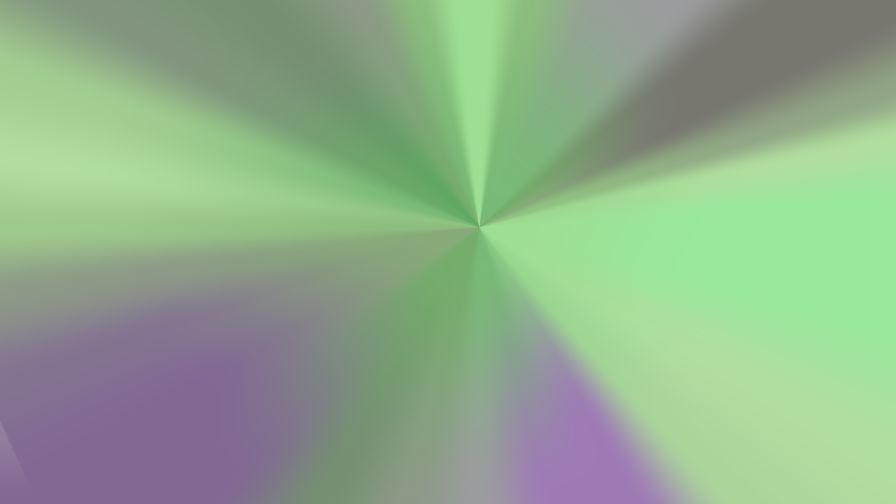
Write a WebGL 2 fragment shader that draws this background.

```glsl
#version 300 es
precision highp float;
// Soft conic gradient: green, grey and violet rays fanning out from one point.

uniform vec2 u_resolution;
out vec4 fragColor;

// Hub of the fan, as a fraction of the canvas
const vec2 HUB = vec2(0.535, 0.549);
const float CORE = 0.05;  // radius where inner colours start to fade

// Greens near the hub
const vec3 LEAF = vec3(0.46, 0.68, 0.42);
const vec3 MOSS = vec3(0.53, 0.67, 0.47);
const vec3 SPRING = vec3(0.47, 0.73, 0.46);
const vec3 LIME = vec3(0.62, 0.87, 0.58);
const vec3 EMERALD = vec3(0.37, 0.66, 0.38);
const vec3 FERN = vec3(0.55, 0.74, 0.49);

// Colours toward the rim
const vec3 MINT = vec3(0.60, 0.91, 0.61);
const vec3 PALE = vec3(0.69, 0.87, 0.62);
const vec3 MEADOW = vec3(0.62, 0.79, 0.55);
const vec3 SAGE = vec3(0.55, 0.60, 0.53);
const vec3 OLIVE = vec3(0.46, 0.56, 0.45);
const vec3 STONE = vec3(0.47, 0.47, 0.44);
const vec3 HAZE = vec3(0.61, 0.61, 0.62);
const vec3 PLUM = vec3(0.51, 0.41, 0.58);
const vec3 ORCHID = vec3(0.62, 0.48, 0.71);

// Faint wedge in the lower left corner
const vec3 WEDGE = vec3(0.62, 0.55, 0.65);
const float WEDGE_TOP = 0.167;
const float WEDGE_SLOPE = 0.457;

// Running state of the angular gradient
struct Fan {
  float angle;   // degrees, -180 to 180
  float radius;  // in canvas heights
  float last;    // angle of the previous stop
  vec3 colour;
};

// Blend from the previous stop to this one, fading inner to outer by reach
void ray(inout Fan f, float at, vec3 inner, vec3 outer, float reach) {
  vec3 tint = mix(inner, outer, smoothstep(CORE, reach, f.radius));
  f.colour = mix(f.colour, tint, smoothstep(f.last, at, f.angle));
  f.last = at;
}

vec3 fanColour(vec2 d) {
  float r = length(d);
  float angle = r > 0.0 ? degrees(atan(d.y, d.x)) : 0.0;
  vec3 seam = mix(FERN, MEADOW, smoothstep(CORE, 0.9, r));
  Fan f = Fan(angle, r, -180.0, seam);

  // Lower left: violet shade
  ray(f, -172.0, MOSS, SAGE, 0.70);
  ray(f, -162.0, MOSS, mix(PLUM, SAGE, 0.2), 0.72);
  ray(f, -150.0, MOSS, PLUM, 0.65);
  ray(f, -135.0, LEAF, PLUM, 0.72);
  ray(f, -120.0, LEAF, OLIVE, 0.55);

  // Below the hub: green shaft and violet pool
  ray(f, -105.0, LEAF, SAGE, 0.60);
  ray(f, -90.0, SPRING, HAZE, 0.55);
  ray(f, -75.0, SPRING, ORCHID, 0.55);
  ray(f, -60.0, mix(SPRING, LIME, 0.35), ORCHID, 0.45);

  // Right: broad pale light
  ray(f, -47.0, mix(SPRING, LIME, 0.8), mix(PALE, SAGE, 0.15), 0.60);
  ray(f, -30.0, LIME, PALE, 0.55);
  ray(f, -12.0, LIME, MINT, 0.45);
  ray(f, 3.0, LIME, MINT, 0.50);
  ray(f, 12.0, mix(LIME, FERN, 0.2), PALE, 0.60);

  // Upper right: grey shadow
  ray(f, 18.0, mix(LIME, FERN, 0.8), mix(STONE, PALE, 0.45), 0.60);
  ray(f, 27.0, mix(MOSS, SPRING, 0.2), STONE, 0.45);
  ray(f, 37.0, LEAF, STONE, 0.50);
  ray(f, 48.0, SPRING, HAZE, 0.62);
  ray(f, 62.0, SPRING, HAZE, 0.65);

  // Upright narrow beam
  ray(f, 78.0, SPRING, FERN, 0.50);
  ray(f, 88.0, LIME, LIME, 0.50);
  ray(f, 95.0, LIME, LIME, 0.50);
  ray(f, 105.0, SPRING, FERN, 0.55);

  // Upper left: deep green shade, then a pale band
  ray(f, 118.0, LEAF, SAGE, 0.55);
  ray(f, 135.0, EMERALD, OLIVE, 0.50);
  ray(f, 151.0, mix(EMERALD, LEAF, 0.4), mix(OLIVE, SAGE, 0.6), 0.70);
  ray(f, 162.0, SPRING, mix(MEADOW, PALE, 0.2), 0.80);
  ray(f, 172.0, mix(FERN, LIME, 0.2), PALE, 0.85);
  ray(f, 180.0, FERN, MEADOW, 0.90);
  return f.colour;
}

void main() {
  vec2 uv = gl_FragCoord.xy / u_resolution;
  vec2 aspect = vec2(u_resolution.x / u_resolution.y, 1.0);
  vec2 p = uv * aspect;
  vec3 colour = fanColour((uv - HUB) * aspect);

  // Corner wedge, strongest at its upper tip
  float inside = (WEDGE_TOP - p.y) * WEDGE_SLOPE - p.x;
  float glow = smoothstep(-0.002, 0.004, inside) * smoothstep(0.0, WEDGE_TOP, p.y);
  colour = mix(colour, WEDGE, 0.6 * glow);

  fragColor = vec4(colour, 1.0);
}
```
